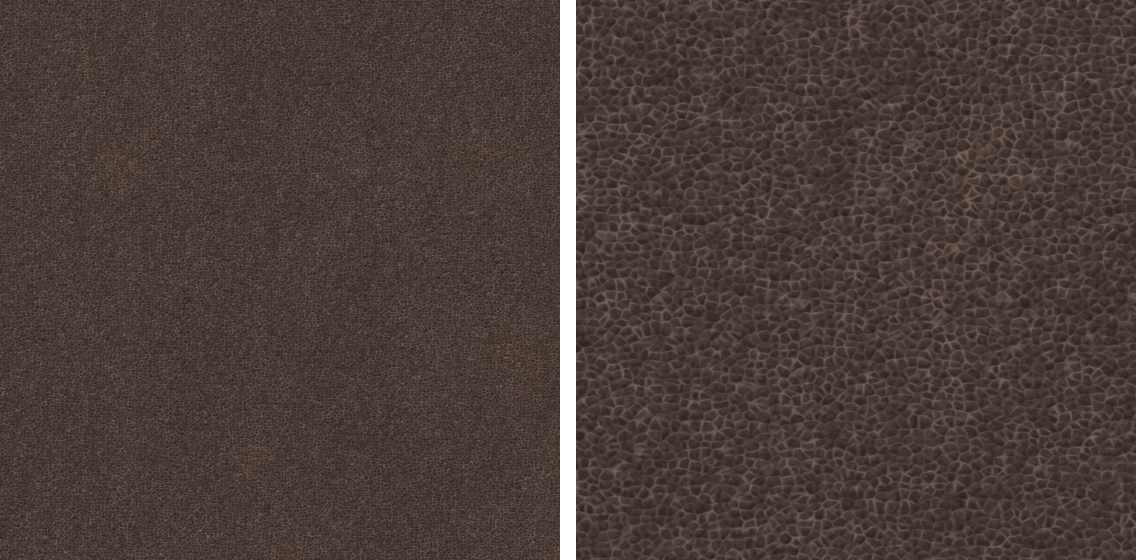
Left: the whole. Right: its middle third, enlarged.
A Shadertoy shader for this texture:

```glsl
const vec3 DARK_HIDE = vec3(0.230, 0.178, 0.160);
const vec3 WORN_HIDE = vec3(0.370, 0.303, 0.280);
const vec3 TAN_TINT = vec3(0.005, 0.004, -0.014);
const vec2 PEBBLES_ACROSS = vec2(150.0, 188.0);

vec2 hash2(vec2 p) {
    vec3 q = fract(p.xyx * vec3(0.1031, 0.1030, 0.0973));
    q += dot(q, q.yzx + 33.33);
    return fract((q.xx + q.yz) * q.zy);
}

float valueNoise(vec2 p) {
    vec2 cell = floor(p);
    vec2 f = fract(p);
    f = f * f * (3.0 - 2.0 * f);
    float bottom = mix(hash2(cell).x, hash2(cell + vec2(1.0, 0.0)).x, f.x);
    float top = mix(hash2(cell + vec2(0.0, 1.0)).x, hash2(cell + 1.0).x, f.x);
    return mix(bottom, top, f.y);
}

float fbm(vec2 p, int octaves) {
    float sum = 0.0;
    float weight = 0.5;
    float total = 0.0;
    for (int i = 0; i < octaves; i++) {
        sum += weight * valueNoise(p);
        total += weight;
        weight *= 0.55;
        p = mat2(1.6, 1.2, -1.2, 1.6) * p + 17.3;
    }
    return sum / total;
}

vec2 bendNoise(vec2 p) {
    return vec2(fbm(p + 5.0, 2), fbm(p + 71.0, 2)) - 0.5;
}

// Returns the offset to the pebble centre, the seam distance and a random tone
vec4 pebble(vec2 p, float jitter) {
    vec2 cell = floor(p);
    vec2 f = fract(p);
    float nearest = 9.0;
    float second = 9.0;
    vec2 toCentre = vec2(0.0);
    float tone = 0.0;
    for (int y = -1; y <= 1; y++) {
        for (int x = -1; x <= 1; x++) {
            vec2 neighbour = vec2(x, y);
            vec2 random = hash2(cell + neighbour);
            vec2 offset = neighbour + 0.5 + jitter * (random - 0.5) - f;
            float d = length(offset);
            if (d < nearest) {
                second = nearest;
                nearest = d;
                toCentre = offset;
                tone = fract(random.x * 7.0 + random.y * 5.0);
            } else {
                second = min(second, d);
            }
        }
    }
    return vec4(toCentre, second - nearest, tone);
}

vec3 leather(vec2 uv) {
    // Worn patches, taller than wide, and faint slanted creases
    float patches = fbm(uv * vec2(9.0, 5.5) + 3.0, 4) - 0.5;
    vec2 slanted = mat2(0.94, 0.34, -0.34, 0.94) * uv;
    float creases = fbm(slanted * vec2(56.0, 18.0) + 41.0, 2) - 0.5;

    // Bent pebble grid with ragged outlines
    vec2 bend = 0.008 * bendNoise(uv * 15.0) + 0.003 * bendNoise(uv * 160.0);
    vec4 grain = pebble((uv + bend) * PEBBLES_ACROSS, 0.85);

    // Pale broken seams, slopes lit from above, fine speckle
    float wear = 0.75 + 0.22 * patches + 0.32 * creases
               + 1.3 * (valueNoise(uv * 210.0 + 11.0) - 0.5);
    float seam = 1.0 - smoothstep(0.0, 0.40, grain.z);
    float slope = dot(grain.xy, vec2(0.35, -0.94));
    float speckle = valueNoise(uv * 480.0) - 0.5;

    float light = 0.17 + 0.92 * seam * clamp(wear, 0.0, 1.5)
                + 0.50 * slope + 0.62 * speckle
                + 0.14 * (grain.w - 0.5) + 0.08 * patches + 0.06 * creases;
    vec3 hide = mix(DARK_HIDE, WORN_HIDE, clamp(light, -0.5, 1.8));
    return hide + TAN_TINT * clamp(patches * 1.6, -0.4, 0.4);
}

void mainImage(out vec4 fragColor, in vec2 fragCoord) {
    // Four samples per pixel smooth the fine seams
    vec3 colour = vec3(0.0);
    for (int i = 0; i < 4; i++) {
        vec2 shift = vec2(i % 2, i / 2) * 0.5 - 0.25;
        colour += leather((fragCoord + shift) / iResolution.y);
    }
    fragColor = vec4(colour * 0.25, 1.0);
}
```
